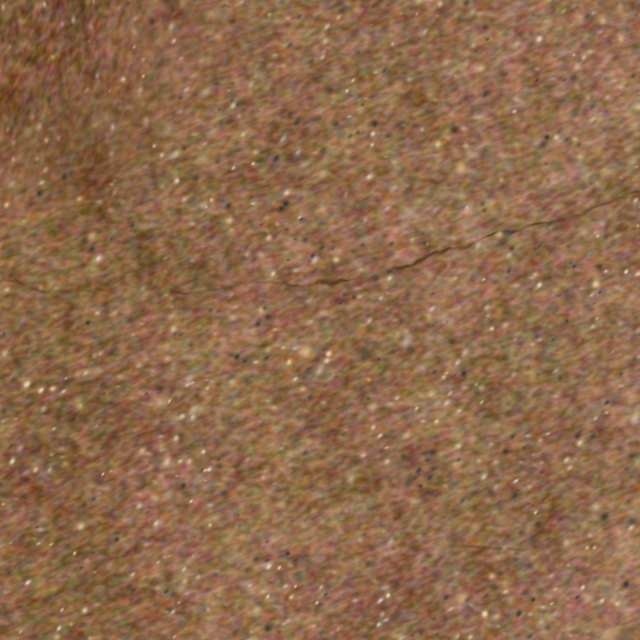
A Shadertoy shader for this texture:

```glsl
#define BASE_COLOR vec3(0.556, 0.412, 0.294)
#define CRACK_COLOR vec3(0.33, 0.22, 0.12)
#define GRAIN_FREQ vec2(62.0, 104.0)
#define FINE_CELLS 68.0
#define COARSE_CELLS 43.0
#define LUMA_CONTRAST 0.155
#define HUE_CONTRAST 0.115
#define STAIN_CONTRAST 0.085
#define SLANT 0.38
#define CORNER_SLANT 1.15
#define CRACK_WIDTH 0.0027

vec3 hash3(vec2 p) {
    vec3 q = fract(p.xyx * vec3(0.1031, 0.1030, 0.0973));
    q += dot(q, q.yxz + 33.33);
    return fract((q.xxy + q.yzz) * q.zyx);
}

float gradientDot(vec2 cell, vec2 offset) {
    float a = 6.2832 * hash3(cell).x;
    return dot(vec2(cos(a), sin(a)), offset);
}

float gradientNoise(vec2 p) {
    vec2 i = floor(p), f = p - i;
    vec2 u = f * f * f * (f * (f * 6.0 - 15.0) + 10.0);
    vec2 e = vec2(0.0, 1.0);
    return mix(mix(gradientDot(i, f), gradientDot(i + e.yx, f - e.yx), u.x),
               mix(gradientDot(i + e, f - e), gradientDot(i + 1.0, f - 1.0), u.x), u.y);
}

// Coordinates along and across a direction
vec2 alongAcross(vec2 v, float angle) {
    vec2 dir = vec2(cos(angle), sin(angle));
    return vec2(dot(v, dir), dot(v, vec2(-dir.y, dir.x)));
}

// Brightness, red-green and yellow-blue variation of the slanted sand
vec3 sandField(vec2 p, float angle) {
    vec2 q = alongAcross(p, angle) * GRAIN_FREQ + 200.0;
    float luma = gradientNoise(q) + 0.7 * gradientNoise(q * 0.43 + 31.0)
               + 0.5 * gradientNoise(q * 1.7 + 57.0);
    float redness = gradientNoise(q * 0.9 + 311.0) + 0.5 * gradientNoise(q * 0.31 + 97.0);
    float blueness = gradientNoise(q * 0.85 + 523.0) + 0.4 * gradientNoise(q * 0.27 + 151.0);
    return vec3(luma, redness, blueness);
}

// Grain colour and opacity for a random kind
vec4 grainPaint(float kind, float tint) {
    if (kind < 0.12) return vec4(mix(vec3(0.90, 0.80, 0.58), vec3(0.85, 0.79, 0.77), tint), 0.85);
    if (kind < 0.22) return vec4(mix(vec3(0.24, 0.20, 0.15), vec3(0.27, 0.28, 0.29), tint), 0.80);
    if (kind < 0.37) return vec4(mix(vec3(0.74, 0.45, 0.18), vec3(0.66, 0.38, 0.20), tint), 0.50);
    if (kind < 0.45) return vec4(mix(vec3(0.45, 0.45, 0.34), vec3(0.41, 0.45, 0.48), tint), 0.60);
    return vec4(0.0);
}

// Soft elongated grains scattered over a jittered grid
vec3 addGrains(vec3 color, vec2 p, float cells, float angle, float strength) {
    vec2 q = p * cells, home = floor(q);
    for (int k = 0; k < 9; k++) {
        vec2 cell = home + vec2(k % 3, k / 3) - 1.0;
        vec3 place = hash3(cell + cells * 3.0);
        vec3 look = hash3(cell + cells * 7.0 + 19.0);
        vec2 d = alongAcross(q - cell - place.xy, angle + (look.y - 0.5) * 1.3);
        d *= vec2(1.0, mix(1.1, 1.9, look.z)) / mix(0.20, 0.42, look.x);
        vec4 paint = grainPaint(place.z, look.z);
        float cover = paint.a * strength * mix(0.35, 1.25, look.y) * exp(-dot(d, d));
        color = mix(color, paint.rgb, clamp(cover, 0.0, 1.0));
    }
    return color;
}

// Thin broken crack, level on the left and rising on the right
float mainCrack(vec2 p) {
    float bend = p.x - 0.54;
    float height = 0.550 + 0.165 * (bend + sqrt(bend * bend + 0.001));
    height += 0.022 * gradientNoise(vec2(p.x * 7.0, 3.3))
            + 0.010 * gradientNoise(vec2(p.x * 23.0, 8.7))
            + 0.005 * gradientNoise(vec2(p.x * 61.0, 5.1));
    float d = abs(p.y - height);
    float presence = 0.50 + 0.35 * smoothstep(0.42, 0.52, p.x) * (1.0 - smoothstep(0.78, 0.90, p.x));
    presence *= clamp(0.8 + 2.2 * gradientNoise(vec2(p.x * 29.0, 14.2)), 0.1, 1.2);
    float width = CRACK_WIDTH * (1.0 + 0.9 * gradientNoise(vec2(p.x * 43.0, 21.6)));
    return presence * (0.8 * exp(-d * d / (width * width)) + 0.25 * exp(-d / 0.012));
}

// Short faint crack near the lower right
float sideCrack(vec2 p) {
    float d = (p.y - 0.142 - 0.012 * gradientNoise(vec2(p.x * 18.0, 41.5))) / CRACK_WIDTH;
    return 0.45 * exp(-d * d) * smoothstep(0.68, 0.74, p.x) * (1.0 - smoothstep(0.78, 0.85, p.x));
}

void mainImage(out vec4 fragColor, in vec2 fragCoord) {
    vec2 p = fragCoord / iResolution.y;
    float corner = 1.0 - smoothstep(0.12, 0.42, length(p - vec2(0.0, 1.0)));
    float angle = mix(SLANT, CORNER_SLANT, corner);

    // Slanted sand with a steeper grain in the upper left
    vec3 field = mix(sandField(p, SLANT), sandField(p, CORNER_SLANT), corner);
    vec3 color = BASE_COLOR + LUMA_CONTRAST * field.x * vec3(1.0, 0.92, 0.78);
    color += HUE_CONTRAST * (field.y * vec3(0.6, -0.50, -0.10) + field.z * vec3(0.05, -0.10, 1.0));

    // Broad stains and light
    float stain = gradientNoise(p * 4.0 + 11.0) + 0.75 * gradientNoise(p * 10.0 + 47.0)
                + 0.7 * gradientNoise(p * 23.0 + 71.0);
    color += STAIN_CONTRAST * stain * vec3(1.0, 0.92, 0.85);
    color += 0.035 * gradientNoise(p * 6.0 + 133.0) * vec3(0.6, -0.4, 0.8);
    color += mix(-0.018, 0.022, p.x) * vec3(1.0, 1.0, 1.3) - 0.05 * corner;

    // Cracks under loose grains, which gather in clusters
    color = mix(color, CRACK_COLOR, clamp(mainCrack(p) + sideCrack(p), 0.0, 0.9));
    float cluster = 0.85 + 1.0 * gradientNoise(p * 8.0 + 83.0) + 0.7 * gradientNoise(p * 19.0 + 29.0);
    cluster = clamp(cluster, 0.3, 1.4) * (1.0 - 0.35 * corner);
    color = addGrains(color, p, FINE_CELLS, angle, 0.95 * cluster);
    color = addGrains(color, p + 0.37, COARSE_CELLS, angle, 0.60 * cluster);

    fragColor = vec4(clamp(color, 0.0, 1.0), 1.0);
}
```
